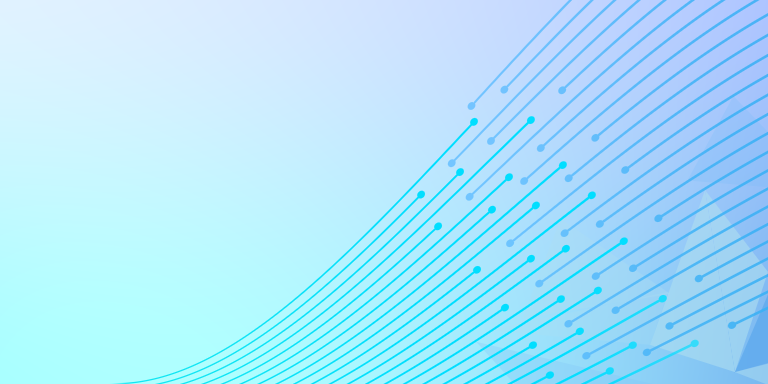
Reproduce this background procedurally as a Shadertoy shader.

```glsl
// Where each strand breaks, as a step along its length
const float stagger[25] = float[25](
    0.96, 1.6, 0.1, 0.9, 2.5, 0.0, 1.6, 1.0, 2.6, 1.75, 0.1, 2.8, 1.1,
    1.8, 0.1, 2.9, 1.15, 1.9, 0.1, 1.1, 3.0, 0.0, 1.9, 1.15, 3.1);

// Height of strand k at x: an S-shaped curve, fanned out by k
float strand(float k, float x) {
    float t = x - 1.1;
    float crest = 0.54 + t * (1.05 + t * (0.133 + t * (-0.375 + t * 0.058)));
    float spacing = 0.0438 + t * (0.034 - t * (0.0135 + t * 0.006));
    float squeeze = 0.00051 + t * (0.000044 - t * 0.000212);
    return crest - k * spacing + k * k * squeeze;
}

float strandSlope(float k, float x) {
    return (strand(k, x + 0.01) - strand(k, x - 0.01)) / 0.02;
}

float coverage(float d, float px) {
    return clamp(0.5 - d / px, 0.0, 1.0);
}

// Oval bead, slightly stretched along its strand
float bead(vec2 p, float k, float x) {
    vec2 along = normalize(vec2(1.0, strandSlope(k, x)));
    vec2 q = p - vec2(x, strand(k, x));
    return length(vec2(dot(q, along) / 1.2, along.x * q.y - along.y * q.x)) - 0.0092;
}

// Signed distance to the line a-b, negative on its right side
float edge(vec2 p, vec2 a, vec2 b) {
    vec2 n = normalize(b - a);
    return n.x * (p.y - a.y) - n.y * (p.x - a.x);
}

// Clockwise triangle
float facet(vec2 p, vec2 a, vec2 b, vec2 c, float px) {
    return coverage(max(edge(p, a, b), max(edge(p, b, c), edge(p, c, a))), px);
}

vec3 blend3(vec3 a, vec3 b, vec3 c, float s) {
    return mix(mix(a, b, s), mix(b, c, s), s);
}

vec3 sky(vec2 p) {
    float s = clamp(p.x / 2.0, 0.0, 1.0);
    vec3 top = blend3(vec3(0.88, 0.95, 1.0), vec3(0.86, 0.92, 1.0), vec3(0.68, 0.77, 1.0), s);
    vec3 bottom = blend3(vec3(0.66, 1.0, 1.0), vec3(0.75, 1.06, 1.03), vec3(0.47, 0.72, 0.94), s);
    return mix(bottom, top, mix(p.y, smoothstep(0.0, 1.0, p.y), 0.6));
}

void mainImage(out vec4 fragColor, in vec2 fragCoord) {
    float px = 1.0 / iResolution.y;
    vec2 p = fragCoord * px * vec2(2.0 * iResolution.y / iResolution.x, 1.0);
    vec3 color = sky(p);

    // Translucent facets in the lower right
    vec2 apex = vec2(1.836, 0.505), east = vec2(2.0, 0.292);
    vec2 foot = vec2(1.914, 0.031), west = vec2(1.693, 0.102);
    vec3 mist = vec3(0.68, 0.87, 0.94);
    color = mix(color, vec3(0.45, 0.73, 0.97),
        0.22 * facet(p, vec2(1.91, 0.75), vec2(2.15, 0.5), vec2(1.79, 0.53), px));
    color = mix(color, mist, 0.3 * facet(p, vec2(1.46, 0.43), vec2(1.745, 0.235), vec2(1.36, 0.17), px));
    color = mix(color, mist, 0.25 * facet(p, vec2(1.27, 0.14), vec2(1.74, 0.24), west, px));
    color = mix(color, vec3(0.5, 0.77, 0.97),
        0.3 * facet(p, vec2(1.24, 0.11), vec2(1.7, 0.0), vec2(1.34, 0.0), px));
    color = mix(color, mist, 0.6 * max(facet(p, apex, east, foot, px), facet(p, apex, foot, west, px)));
    color = mix(color, vec3(0.38, 0.67, 0.93),
        0.85 * facet(p, vec2(2.02, 0.28), vec2(2.02, 0.06), foot, px));
    color = mix(color, mist, 0.5 * facet(p, foot, vec2(2.02, 0.058), vec2(2.02, -0.01), px));

    // Strands: a cyan run, a beaded gap, then a blue run
    float cyanInk = 0.0, blueInk = 0.0;
    float halfWidth = mix(0.0017, 0.0034, smoothstep(0.3, 2.0, p.x));
    for (int i = 0; i < 25; i++) {
        float k = float(i) - 1.0;
        float gapStart = 1.068 + 0.0182 * k + 0.104 * stagger[i];
        float gapEnd = gapStart + 0.079 + 0.0008 * k;
        float slope = strandSlope(k, p.x);
        float d = abs(p.y - strand(k, p.x)) / sqrt(1.0 + slope * slope);
        float line = coverage(d - halfWidth, px);
        if (i > 0) {
            float run = line * coverage(p.x - gapStart, px);
            cyanInk = max(cyanInk, max(run, coverage(bead(p, k, gapStart), px)));
        }
        float run = line * coverage(gapEnd - p.x, px);
        blueInk = max(blueInk, max(run, coverage(bead(p, k, gapEnd), px)));
    }
    cyanInk *= smoothstep(0.28, 0.34, p.x);

    vec3 cyan = mix(vec3(0.08, 0.9, 0.95), vec3(0.0, 0.87, 1.0), smoothstep(0.4, 1.2, p.x));
    vec3 blue = mix(vec3(0.4, 0.75, 1.0), vec3(0.22, 0.69, 0.96), smoothstep(1.2, 2.0, p.x));
    float cyanFade = 1.0 - 0.35 * smoothstep(1.4, 1.85, p.x) * (1.0 - smoothstep(0.1, 0.4, p.y));
    color = mix(color, blue, 0.85 * blueInk);
    color = mix(color, cyan, cyanFade * cyanInk);
    fragColor = vec4(clamp(color, 0.0, 1.0), 1.0);
}
```
